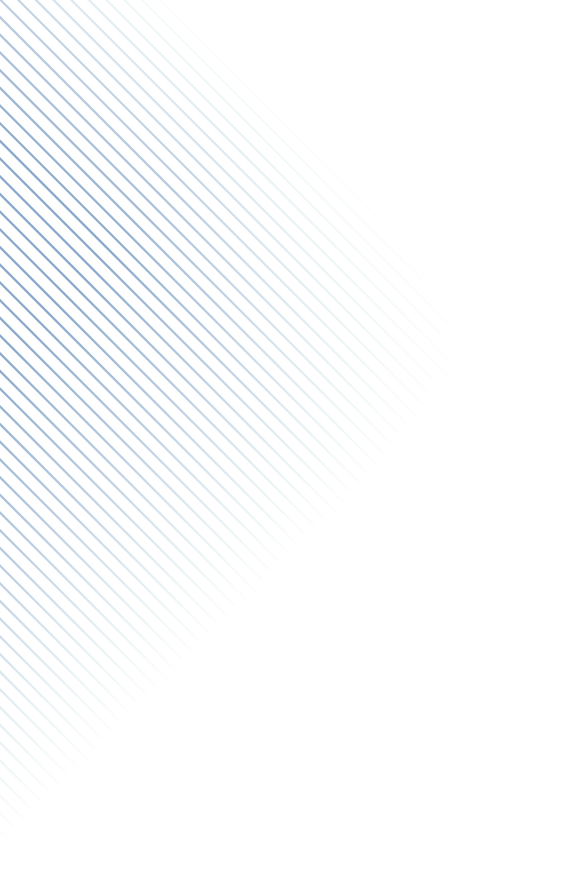
Give the GLSL for this background, as a WebGL 2 fragment shader.

```glsl
#version 300 es
precision highp float;

uniform vec2 u_resolution;
out vec4 fragColor;

// Lengths are fractions of the canvas height
#define LINE_PERIOD 0.01975
#define LINE_PHASE 0.0586
#define LINE_HALF_WIDTH 0.00125
#define UPPER_FADE_START -0.195
#define UPPER_FADE_FULL 0.156
#define LOWER_FADE_START 0.957
#define LOWER_FADE_FULL 0.40
#define PAPER vec3(1.0)
#define PALE_INK vec3(0.64, 0.80, 0.82)
#define DEEP_INK vec3(0.53, 0.66, 0.80)

float ramp(float start, float full, float x) {
    return clamp((x - start) / (full - start), 0.0, 1.0);
}

// Antialiased coverage of the diagonal stripes
float stripeCoverage(float across, float pixel) {
    float cell = fract((across - LINE_PHASE) / LINE_PERIOD + 0.5) - 0.5;
    float dist = abs(cell) * LINE_PERIOD * inversesqrt(2.0);
    float coverage = (LINE_HALF_WIDTH - dist) / pixel + 0.5;
    return clamp(coverage, 0.0, min(1.0, 2.0 * LINE_HALF_WIDTH / pixel));
}

void main() {
    // Position measured from the upper left corner
    vec2 p = vec2(gl_FragCoord.x, u_resolution.y - gl_FragCoord.y) / u_resolution.y;
    float across = p.y - p.x;
    float along = p.x + p.y;

    // Two crossing fades leave a wedge pointing right
    float strength = ramp(UPPER_FADE_START, UPPER_FADE_FULL, across)
                   * ramp(LOWER_FADE_START, LOWER_FADE_FULL, along);

    // Ink shifts from pale teal to blue as it strengthens
    vec3 ink = mix(PALE_INK, DEEP_INK, smoothstep(0.1, 0.6, strength));
    float coverage = stripeCoverage(across, 1.0 / u_resolution.y);
    fragColor = vec4(mix(PAPER, ink, coverage * strength), 1.0);
}
```
